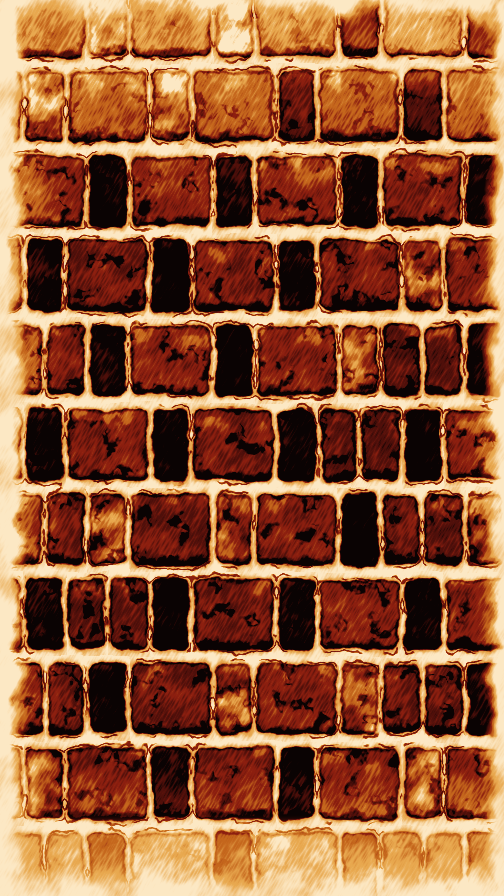
Write a Shadertoy shader that draws this texture.

```glsl
// Weathered brick wall in ink and wash: eleven courses of alternating long and
// short bricks, some long ones halved. Every layer adjusts one tone value, which
// a six-colour ramp turns into ink, brick reds, ochres and cream mortar.

float hash(vec2 p) {
    return fract(sin(dot(p, vec2(127.1, 311.7))) * 43758.5);
}

// Layered, rotated sines, roughly -1 to 1
float ripple(vec2 p) {
    float sum = 0.0, gain = 0.6;
    for (int i = 0; i < 4; i++) {
        p = mat2(0.8, -0.6, 0.6, 0.8) * p * 1.7 + 1.3;
        sum += gain * sin(p.x + 1.5 * sin(p.y));
        gain *= 0.6;
    }
    return sum;
}

// Cellular noise: distance to the nearest scattered point
float cells(vec2 p) {
    vec2 base = floor(p);
    float nearest = 2.0;
    for (int y = -1; y <= 1; y++)
        for (int x = -1; x <= 1; x++) {
            vec2 cell = base + vec2(x, y);
            vec2 point = cell + vec2(hash(cell), hash(cell + 57.3));
            nearest = min(nearest, distance(p, point));
        }
    return nearest;
}

float roundBox(vec2 p, vec2 halfSize, float radius) {
    vec2 q = abs(p) - halfSize + radius;
    return length(max(q, 0.0)) + min(max(q.x, q.y), 0.0) - radius;
}

// Ink, maroon, red, ochre, gold, cream
vec3 toneRamp(float t) {
    vec3 c = mix(vec3(0.04, 0.01, 0.01), vec3(0.31, 0.06, 0.04), smoothstep(0.02, 0.2, t));
    c = mix(c, vec3(0.55, 0.12, 0.06), smoothstep(0.2, 0.4, t));
    c = mix(c, vec3(0.77, 0.40, 0.11), smoothstep(0.4, 0.6, t));
    c = mix(c, vec3(0.91, 0.66, 0.31), smoothstep(0.6, 0.8, t));
    return mix(c, vec3(0.99, 0.91, 0.77), smoothstep(0.8, 1.0, t));
}

void mainImage(out vec4 fragColor, in vec2 fragCoord) {
    vec2 p = fragCoord / iResolution.x;
    float top = iResolution.y / iResolution.x;
    float pixel = 1.0 / iResolution.x;

    // Hand-drawn wobble, then course and brick layout
    vec2 w = p + 0.003 * vec2(ripple(p * 17.0), ripple(p * 17.0 + 7.0));
    float course = floor((w.y + 0.029) / 0.168);
    float v = w.y + 0.029 - course * 0.168;
    bool odd = mod(course, 2.0) > 0.5;
    float x = (w.x - (odd ? 0.047 : -0.078)) * 4.0;
    float unit = floor(x), f = fract(x);
    bool header = f < 1.0 / 3.0;
    bool halved = odd ? (course == 3.0 && unit == 0.0) || (course == 5.0 && unit == 2.0)
                      : course < 7.0 && (unit == 0.0 || unit == 3.0);
    float start = header ? 0.0 : (halved && f > 2.0 / 3.0 ? 2.0 / 3.0 : 1.0 / 3.0);
    float width = header || halved ? 1.0 / 3.0 : 2.0 / 3.0;
    float seed = hash(vec2(unit * 3.0 + start * 3.0, course + 4.0));

    // Rounded brick with a ragged outline
    vec2 q = vec2((f - start - 0.5 * width) * 0.25, v - 0.084);
    vec2 halfSize = vec2(width * 0.125 - 0.006, 0.072 - 0.004 * seed);
    float d = roundBox(q, halfSize, 0.014) + 0.0022 * ripple(p * 65.0);

    // Shared textures: slanted strokes, chips and broad stains
    vec2 slant = vec2(dot(p, vec2(0.87, -0.5)), dot(p, vec2(0.5, 0.87)));
    float hatch = cells(slant * vec2(190.0, 32.0)) - 0.45;
    float chips = cells(p * 38.0 + 0.4 * ripple(p * 50.0));
    float stain = ripple(p * 26.0 + seed * 9.0);

    // Colours warm towards the borders
    float ends = max(smoothstep(top - 0.43, top - 0.08, p.y), 1.0 - smoothstep(0.05, 0.32, p.y));
    float sides = max(1.0 - smoothstep(0.04, 0.15, p.x), smoothstep(0.92, 1.0, p.x));
    float warmth = max(ends, 0.75 * sides);

    // Brick face: dark short bricks, some scraped back to tan
    float worn = step(0.78, seed);
    float brick = 0.36 + 0.38 * warmth + 0.12 * (seed - 0.6) + 0.07 * stain + 0.24 * hatch;
    if (header) {
        brick += mix(-0.34 + 0.1 * ends, 0.12 + 0.2 * stain, worn) - 0.22 * warmth * (1.0 - ends * ends);
    } else if (halved) {
        brick -= 0.08;
    }
    float scorch = smoothstep(0.25, 0.8, ripple(p * 32.0 + 5.0)) * smoothstep(0.25, 0.55, chips);
    brick -= 0.4 * scorch * (1.0 - 0.6 * ends);
    brick += 0.2 * smoothstep(0.3, 0.9, stain) * smoothstep(0.0, 0.07, q.y) * (header ? 0.3 : 1.0);

    // Ragged shadow along the foot and ink around the rim
    float foot = 1.0 - smoothstep(-0.064, -0.05, q.y + 0.008 * ripple(p * 48.0));
    float rim = smoothstep(-0.008, -0.001, d + 0.002 * ripple(p * 40.0));
    brick -= 0.42 * foot + 0.3 * rim;

    // Mortar with gold seepage and broken ink cracks
    float mortar = 1.0 - 0.36 * exp(-max(d, 0.0) * 230.0) + 0.06 * stain + 0.1 * hatch;
    float crack = 1.0 - smoothstep(0.0008, 0.0028, abs(d - 0.005 - 0.004 * ripple(p * 44.0)));
    mortar -= 0.55 * crack * smoothstep(0.0, 0.3, ripple(p * 21.0 + 3.0));
    float tone = mix(mortar, max(brick, 0.0), 1.0 - smoothstep(-pixel, pixel, d));

    // Uneven wash dissolves the wall into paper at the edges
    float border = min(min(p.x - 0.025, 0.99 - p.x), 0.6 * min(p.y - 0.015, top - p.y));
    float cover = smoothstep(-0.005, 0.032, border + 0.011 * ripple(p * 20.0));
    cover *= 0.5 + 0.5 * smoothstep(0.11, 0.17, p.y);
    float paper = 0.98 + 0.07 * ripple(p * 14.0) + 0.06 * hatch;
    tone = mix(paper, tone, cover);

    fragColor = vec4(toneRamp(tone), 1.0);
}
```
